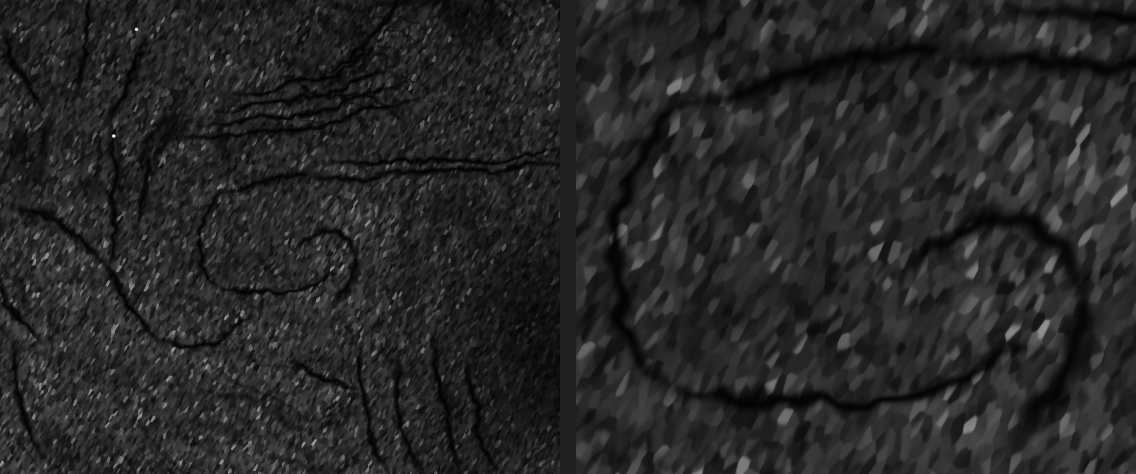
Left, the full canvas; right, a detail of the centre.
A WebGL 1 fragment shader for this texture:

```glsl
precision highp float;
uniform vec2 u_resolution;

const vec2 EYE = vec2(0.62, 0.50);
const vec2 GRAIN_DIR = vec2(0.47, 0.883);
const float TAU = 6.28319;

float hash(vec2 p) {
  return fract(sin(dot(p, vec2(127.1, 311.7))) * 43758.545);
}

// Value noise that repeats along x after a whole number of cells
float noise(vec2 p, float period) {
  vec2 i = floor(p);
  vec2 f = fract(p);
  f = f * f * (3.0 - 2.0 * f);
  float x0 = mod(i.x, period);
  float x1 = mod(i.x + 1.0, period);
  return mix(mix(hash(vec2(x0, i.y)), hash(vec2(x1, i.y)), f.x),
             mix(hash(vec2(x0, i.y + 1.0)), hash(vec2(x1, i.y + 1.0)), f.x), f.y);
}

vec2 wobble(vec2 p, float scale) {
  return vec2(noise(p * scale, 512.0), noise(p * scale + 37.3, 512.0)) - 0.5;
}

// Soft cellular speckle, with a few cells much brighter than the rest
float speckle(vec2 p, float sparkle) {
  vec2 cell = floor(p);
  float total = 0.0;
  float weight = 0.0;
  for (int y = -1; y <= 1; y++) {
    for (int x = -1; x <= 1; x++) {
      vec2 id = cell + vec2(float(x), float(y));
      vec2 d = id + vec2(hash(id + 3.7), hash(id + 9.2)) - p;
      float w = exp(-9.0 * dot(d, d));
      float h = hash(id + 21.4);
      total += w * (h + sparkle * pow(h, 22.0));
      weight += w;
    }
  }
  return total / weight;
}

// Darkness of a bowed line with tapered ends; bow is to the left of a to b
float strand(vec2 p, vec2 a, vec2 b, float bow, float width) {
  vec2 axis = b - a;
  float len = length(axis);
  axis /= len;
  float t = dot(p - a, axis) / len;
  float s = clamp(t, 0.0, 1.0);
  float side = dot(p - a, vec2(-axis.y, axis.x)) - bow * 4.0 * s * (1.0 - s);
  vec2 d = vec2((t - s) * len, side) / width;
  return exp(-dot(d, d)) * (0.6 + 0.4 * smoothstep(0.0, 0.3, s * (1.0 - s) * 2.0));
}

// Large curves around the eye, and the long lines leaving it
float eyeStrands(vec2 p) {
  float k = strand(p, vec2(0.63, 0.632), vec2(1.20, 0.662), -0.012, 0.007);
  k = max(k, strand(p, vec2(0.70, 0.668), vec2(1.20, 0.686), -0.018, 0.005));
  k = max(k, strand(p, vec2(0.65, 0.637), vec2(0.48, 0.60), 0.005, 0.008));
  k = max(k, strand(p, vec2(0.48, 0.60), vec2(0.46, 0.39), -0.045, 0.006));
  k = max(k, strand(p, vec2(0.46, 0.39), vec2(0.72, 0.425), -0.025, 0.005));
  k = max(k, strand(p, vec2(0.635, 0.485), vec2(0.755, 0.46), 0.045, 0.009));
  k = max(k, strand(p, vec2(0.755, 0.47), vec2(0.705, 0.36), 0.018, 0.008));
  k = max(k, strand(p, vec2(0.34, 0.275), vec2(0.53, 0.33), -0.022, 0.006));
  return max(k, strand(p, vec2(0.61, 0.23), vec2(0.75, 0.185), -0.015, 0.006));
}

// Outer strands: left flank, upper sweep and lower right streaks
float outerStrands(vec2 p) {
  float k = strand(p, vec2(0.03, 0.565), vec2(0.22, 0.45), 0.015, 0.008);
  k = max(k, strand(p, vec2(0.22, 0.45), vec2(0.325, 0.277), -0.012, 0.007));
  k = max(k, strand(p, vec2(0.31, 0.91), vec2(0.22, 0.74), 0.010, 0.009));
  k = max(k, strand(p, vec2(0.19, 1.02), vec2(0.165, 0.81), 0.008, 0.007));
  k = max(k, strand(p, vec2(0.31, 0.68), vec2(0.28, 0.53), 0.005, 0.007));
  k = max(k, strand(p, vec2(0.24, 0.72), vec2(0.23, 0.45), 0.005, 0.006));
  k = max(k, strand(p, vec2(0.02, 0.93), vec2(0.085, 0.77), -0.012, 0.008));
  k = max(k, strand(p, vec2(0.03, 0.27), vec2(0.09, 0.03), -0.022, 0.009));
  k = max(k, strand(p, vec2(0.00, 0.41), vec2(0.09, 0.28), -0.012, 0.006));
  k = max(k, strand(p, vec2(0.84, 1.02), vec2(0.68, 0.855), 0.035, 0.007));
  for (int i = 0; i < 4; i++) {
    float f = float(i);
    float x = 0.755 + 0.078 * f;
    float top = 0.28 - 0.04 * mod(f, 2.0);
    k = max(k, strand(p, vec2(x, top), vec2(x + 0.06, 0.01), -0.014, 0.008));
    k = max(k, strand(p, vec2(0.50 - 0.04 * f, 0.80 - 0.03 * f),
                      vec2(0.80 + 0.03 * f, 0.90 - 0.035 * f), -0.02, 0.006));
  }
  return k;
}

// Thin broken veins that wind around the eye
float veins(vec2 p) {
  vec2 d = p + 0.10 * wobble(p, 4.0) + 0.03 * wobble(p, 13.0) - EYE;
  float r = length(d);
  float turn = atan(d.y, d.x) / TAU + 0.5;
  float broad = abs(noise(vec2(turn * 9.0, r * 17.0), 9.0) - 0.5);
  float fine = abs(noise(vec2(turn * 22.0, r * 36.0 + 50.0), 22.0) - 0.5);
  float patches = smoothstep(0.35, 0.75, noise(p * 6.0 + 11.0, 512.0));
  float k = (1.0 - smoothstep(0.0, 0.11, broad)) * (0.25 + 0.6 * patches);
  k = max(k, (1.0 - smoothstep(0.0, 0.13, fine)) * 0.55 * patches);
  float region = 0.55 + 0.45 * smoothstep(0.55, 0.75, p.y);
  return k * region * smoothstep(0.17, 0.30, r);
}

// Broad light: pale middle and lower left, dim top, dark right side
float backdrop(vec2 p) {
  float light = mix(0.205, 0.162, smoothstep(0.5, 0.9, p.y));
  vec2 e = (p - vec2(1.15, 0.32)) / vec2(0.27, 0.30);
  light *= 1.0 - 0.66 * exp(-dot(e, e));
  return light * (0.82 + 0.36 * noise(p * 7.0 + 5.0, 512.0));
}

void main() {
  vec2 p = gl_FragCoord.xy / u_resolution.y;
  vec2 ragged = p + 0.022 * wobble(p, 14.0) + 0.010 * wobble(p, 70.0);
  float dark = max(eyeStrands(ragged), outerStrands(ragged));
  dark = max(dark * 0.88, veins(ragged) * 0.85);

  // Slanted grains in two sizes
  vec2 g = vec2(dot(p, vec2(GRAIN_DIR.y, -GRAIN_DIR.x)), dot(p, GRAIN_DIR));
  float tone = 0.38 + 0.85 * speckle(g * vec2(190.0, 85.0), 1.6);
  tone += 0.40 * (speckle(g * vec2(95.0, 50.0) + 40.0, 0.0) - 0.35);
  float grey = backdrop(p) * (1.0 - dark) * tone;

  // Two isolated bright points
  for (int i = 0; i < 2; i++) {
    vec2 spot = mix(vec2(0.288, 0.938), vec2(0.240, 0.713), float(i));
    grey = mix(grey, 0.95, 1.0 - smoothstep(0.002, 0.005, distance(p, spot)));
  }
  gl_FragColor = vec4(vec3(grey), 1.0);
}
```
